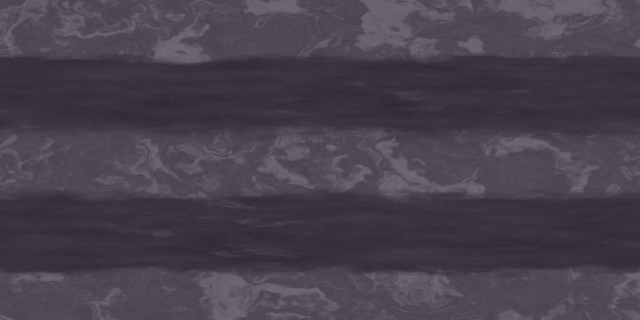
Give the GLSL for this texture, as a Shadertoy shader.

```glsl
// Weathered violet-grey strata: two dark, wind-streaked bands between pale, mottled layers.
// Stretched gradient noise frays the band edges and draws the streaks;
// domain-warped noise builds the ragged pale blotches and their thin veins.

vec2 gradientAt(vec2 cell) {
    vec3 h = fract(cell.xyx * vec3(0.1031, 0.1030, 0.0973));
    h += dot(h, h.yzx + 33.33);
    float angle = 6.28318 * fract((h.x + h.y) * h.z);
    return vec2(cos(angle), sin(angle));
}

float gradientNoise(vec2 p) {
    vec2 cell = floor(p), f = fract(p);
    vec2 u = f * f * f * (f * (f * 6.0 - 15.0) + 10.0);
    vec2 e = vec2(0.0, 1.0);
    float bottom = mix(dot(gradientAt(cell), f),
                       dot(gradientAt(cell + e.yx), f - e.yx), u.x);
    float top = mix(dot(gradientAt(cell + e.xy), f - e.xy),
                    dot(gradientAt(cell + e.yy), f - e.yy), u.x);
    return mix(bottom, top, u.y);
}

float fbm(vec2 p, int octaves) {
    float sum = 0.0, amplitude = 1.0;
    for (int i = 0; i < octaves; i++) {
        sum += amplitude * gradientNoise(p);
        p = p * 2.03 + vec2(37.2, 91.7);
        amplitude *= 0.56;
    }
    return sum;
}

// Soft horizontal band; softness.x blurs the lower edge, softness.y the upper.
float band(float y, float low, float high, vec2 softness) {
    return smoothstep(low - softness.x, low + softness.x, y)
         * (1.0 - smoothstep(high - softness.y, high + softness.y, y));
}

// Pale layer: ragged blotches, mottling and curling veins.
float paleTone(vec2 p) {
    vec2 warp = vec2(fbm(p * vec2(4.0, 6.0) + 11.0, 4), fbm(p * vec2(4.0, 6.0) + 53.0, 4));
    float blotch = fbm(p * vec2(3.6, 6.5) + warp * 0.9 + 5.0, 6);
    float mottle = fbm(p * vec2(15.0, 24.0) + warp * 2.5 + 71.0, 4);
    float vein = abs(gradientNoise(p * vec2(9.0, 15.0) + warp * 3.0 + 29.0));
    float tone = 0.312 + 0.1 * smoothstep(-0.1, 0.5, blotch + 0.4 * mottle);
    tone += 0.022 * mottle;
    return tone + 0.014 * (1.0 - smoothstep(0.0, 0.07, vein));
}

void mainImage(out vec4 fragColor, in vec2 fragCoord) {
    vec2 p = fragCoord / iResolution.y;

    // Long horizontal streaks, slightly bent
    vec2 bent = p + vec2(0.0, 0.02 * gradientNoise(p * 3.0 + 7.0));
    float streak = fbm(bent * vec2(3.5, 24.0) + 19.0, 4);
    float wisp = fbm(bent * vec2(5.0, 30.0) + 83.0, 4);

    // Two dark bands with frayed edges
    float y = p.y + 0.022 * wisp + 0.022 * fbm(p * vec2(2.5, 5.0) + 43.0, 4);
    float dark = max(band(y, 0.585, 0.82, vec2(0.035, 0.018)),
                     band(y, 0.155, 0.39, vec2(0.018, 0.022)));

    // Pale wisps drift through parts of the bands
    float drift = smoothstep(-0.1, 0.5, gradientNoise(p * vec2(2.0, 5.0) + 3.0));
    dark *= 1.0 - 0.5 * drift * smoothstep(0.15, 0.6, wisp);

    float darkTone = 0.228 + 0.034 * streak + 0.016 * gradientNoise(p * vec2(2.0, 7.0) + 61.0);
    float tone = mix(paleTone(p) + 0.008 * streak, darkTone, dark);

    // Fine stony grain
    tone += 0.014 * gradientNoise(p * vec2(70.0, 105.0));

    vec3 violetTint = mix(vec3(0.0, -0.03, 0.02), vec3(0.0, -0.037, 0.021), dark);
    fragColor = vec4(tone + violetTint, 1.0);
}
```
